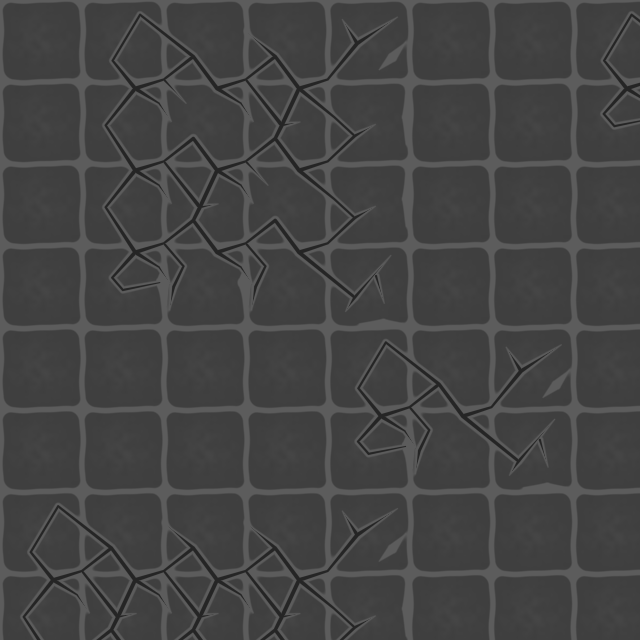
Write a Shadertoy shader that draws this texture.

```glsl
const float TILES = 7.8125;
const float THIN = 0.006, MID = 0.043, WIDE = 0.06;
const vec3 STONE = vec3(0.243), STONE_LIGHT = vec3(0.29);
const vec3 MORTAR = vec3(0.36), CRACK = vec3(0.145);

float hash(vec2 p) {
    return fract(sin(dot(p, vec2(41.3, 289.1))) * 4375.5);
}

float noise(vec2 p) {
    vec2 i = floor(p), f = fract(p);
    f = f * f * (3.0 - 2.0 * f);
    return mix(mix(hash(i), hash(i + vec2(1, 0)), f.x),
               mix(hash(i + vec2(0, 1)), hash(i + vec2(1, 1)), f.x), f.y);
}

float smoothMin(float a, float b, float k) {
    float h = max(k - abs(a - b), 0.0) / k;
    return min(a, b) - h * h * k * 0.25;
}

// Tapered stroke: x is distance to its pale rim, y to its dark core
vec2 stroke(vec2 d, vec2 p, vec2 a, vec2 b, float wa, float wb) {
    vec2 ab = b - a;
    float h = clamp(dot(p - a, ab) / dot(ab, ab), 0.0, 1.0);
    float w = mix(wa, wb, h), r = length(p - a - ab * h);
    return min(d, vec2(r - w, r - 0.6 * w + 0.012));
}

vec2 bent(vec2 d, vec2 p, vec2 a, vec2 b, vec2 c, vec3 w) {
    return stroke(stroke(d, p, a, b, w.x, w.y), p, b, c, w.y, w.z);
}

// Chipped stone without a dark core
vec2 chip(vec2 d, vec2 p, vec2 a, vec2 b, vec2 c, float w) {
    return vec2(bent(d, p, a, b, c, vec3(THIN, w, THIN)).x, d.y);
}

// Ends of a network on its right side; q starts at the right column
vec2 rightSide(vec2 d, vec2 q, bool first, bool last) {
    vec2 node = vec2(-0.35, 0.08), bend = vec2(0.0, -0.03);
    d = stroke(d, q, node, bend, WIDE, MID);
    if (first) {
        d = bent(d, q, bend, vec2(0.36, -0.47), vec2(0.85, -0.79), vec3(MID, WIDE, THIN));
        d = stroke(d, q, vec2(0.36, -0.47), vec2(0.18, -0.76), WIDE, THIN);
        d = chip(d, q, vec2(0.63, -0.15), vec2(0.79, -0.3), vec2(0.95, -0.48), 0.06);
    } else {
        d = bent(d, q, bend, vec2(0.33, -0.34), vec2(0.58, -0.48), vec3(MID, 0.05, THIN));
    }
    if (last) {
        d = stroke(d, q, node, vec2(0.33, 0.63), WIDE, 0.05);
        d = bent(d, q, vec2(0.22, 0.8), vec2(0.33, 0.63), vec2(0.77, 0.12), vec3(THIN, 0.05, THIN));
        d = stroke(d, q, vec2(0.59, 0.37), vec2(0.69, 0.7), MID, THIN);
        d = chip(d, q, vec2(0.4, 0.96), vec2(0.68, 0.95), vec2(0.9, 0.96), 0.06);
    } else {
        d = bent(d, q, node, vec2(0.08, 0.43), vec2(0.33, 0.66), vec3(WIDE, MID, MID));
        d = chip(d, q, vec2(0.97, 0.1), vec2(0.98, 0.43), vec2(0.97, 0.75), 0.075);
    }
    return d;
}

// Ends of a network on its left side; q starts at the left column
vec2 leftSide(vec2 d, vec2 q, bool first, bool last) {
    vec2 node = vec2(0.65, 0.08);
    if (first)
        d = bent(d, q, vec2(0.71, -0.82), vec2(0.375, -0.26), node, vec3(MID, MID, WIDE));
    if (last) {
        d = bent(d, q, node, vec2(0.37, 0.39), vec2(0.5, 0.54), vec3(WIDE, MID, MID));
        d = stroke(d, q, vec2(0.5, 0.54), vec2(0.95, 0.45), MID, 0.03);
    } else {
        d = bent(d, q, node, vec2(0.29, 0.53), vec2(0.65, 1.08), vec3(WIDE, MID, WIDE));
    }
    return d;
}

// Zigzag between two nodes and what hangs below; q starts at the column
vec2 span(vec2 d, vec2 q, float armStart, bool first, bool last, bool joined) {
    vec2 node = vec2(-0.35, 0.08), bend = vec2(0.0, -0.03);
    vec2 peak = vec2(0.36, -0.31), next = vec2(0.65, 0.08), joint = vec2(0.44, 0.53);
    d = bent(d, q, node, bend, peak, vec3(WIDE, MID, 0.055));
    d = stroke(d, q, peak, next, 0.055, WIDE);
    if (first)
        d = stroke(d, q, vec2(armStart, armStart < 0.0 ? -0.82 : -0.62), peak,
                   armStart < 0.0 ? MID : THIN, 0.055);
    d = bent(d, q, node, vec2(-0.06, 0.26), vec2(0.09, 0.48), vec3(WIDE, 0.036, THIN));
    if (last) {
        d = bent(d, q, bend, vec2(0.24, 0.25), vec2(0.12, 0.5), vec3(MID, MID, 0.05));
        d = stroke(d, q, vec2(0.12, 0.5), vec2(0.07, 0.78), 0.05, THIN);
        d = chip(d, q, vec2(0.0, 0.25), vec2(-0.02, 0.45), vec2(0.02, 0.7), 0.08);
    } else if (joined) {
        d = bent(d, q, bend, joint, next, vec3(MID, WIDE, WIDE));
        d = stroke(d, q, joint, vec2(0.36, 0.69), WIDE, 0.055);
        d = stroke(d, q, joint, vec2(0.66, 0.49), MID, THIN);
    } else {
        d = stroke(d, q, bend, vec2(0.27, 0.26), MID, THIN);
    }
    return d;
}

// Crack network over the cells from (left, top) to (right, bottom)
vec2 network(vec2 d, vec2 p, vec4 area) {
    if (any(lessThan(p, area.xy)) || any(greaterThan(p, area.zw + 1.0))) return d;
    for (float y = area.y + 1.0; y <= area.w; y++) {
        bool first = y == area.y + 1.0, last = y == area.w;
        d = leftSide(d, p - vec2(area.x, y), first, last);
        d = rightSide(d, p - vec2(area.z, y), first, last);
        for (float x = area.x + 1.0; x < area.z; x++) {
            bool joined = y > 6.0 || mod(x + y, 2.0) < 0.5;
            d = span(d, p - vec2(x, y), x == area.x + 1.0 ? -0.29 : 0.0, first, last, joined);
        }
    }
    return d;
}

// Rounded stone with a worn outline, negative inside
float stoneShape(vec2 q) {
    q += 0.009 * vec2(sin(q.y * 11.0 + 0.6), sin(q.x * 7.0 + 2.5) + 0.4 * sin(q.x * 17.0));
    vec2 e = abs(q - vec2(0.508, 0.5)) - vec2(0.466) + 0.11;
    return length(max(e, 0.0)) + min(max(e.x, e.y), 0.0) - 0.11;
}

void mainImage(out vec4 fragColor, in vec2 fragCoord) {
    float px = TILES / iResolution.y;
    vec2 p = vec2(fragCoord.x, iResolution.y - fragCoord.y) * px;
    vec2 q = fract(p);

    vec2 d = vec2(9.0);
    d = network(d, p, vec4(1, 0, 4, 3));
    d = network(d, p, vec4(4, 4, 6, 5));
    d = network(d, p, vec4(0, 6, 4, 9));
    d = network(d, p, vec4(7, 0, 10, 1));

    // Mottled stone, paler in the middle
    float mottle = 0.6 * noise(q * 9.0) + 0.4 * noise(q * 19.0 + 7.0);
    float middle = 1.0 - smoothstep(0.1, 0.5, length(q - 0.5));
    vec3 color = mix(STONE, STONE_LIGHT, mottle * (0.15 + 0.6 * middle));

    // Mortar merges softly with the crack rims
    float pale = smoothMin(-stoneShape(q), d.x, 0.07);
    color = mix(color, MORTAR, 1.0 - smoothstep(-px, px, pale));
    color = mix(color, CRACK, 1.0 - smoothstep(-0.7 * px, 0.7 * px, d.y));
    fragColor = vec4(color, 1.0);
}
```
